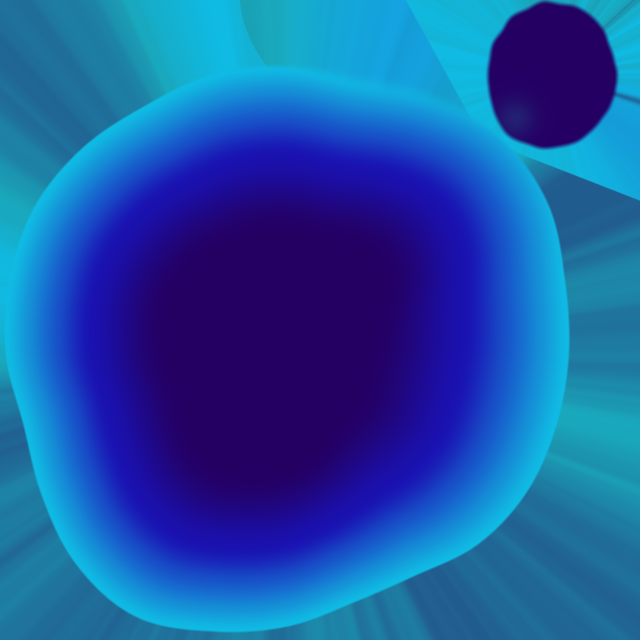
Give the GLSL for this background, as a Shadertoy shader.

```glsl
// A large glowing indigo blob and a small dark one over streaked teal rays.
#define BIG_CENTRE vec2(0.449, 0.447)
#define SMALL_CENTRE vec2(0.862, 0.883)
#define SMALL_RADIUS 0.107
#define STREAK_AMOUNT 0.34
#define CORE_COLOUR vec3(0.14, 0.0, 0.39)
#define INDIGO vec3(0.10, 0.07, 0.70)
#define AZURE vec3(0.09, 0.37, 0.80)
#define SKY vec3(0.08, 0.60, 0.85)
#define CYAN vec3(0.06, 0.73, 0.89)
#define TEAL vec3(0.10, 0.65, 0.73)
#define SLATE vec3(0.13, 0.36, 0.56)

const float TAU = 6.28318;

// Samples start at the right and run counter-clockwise in equal steps.
const float OUTLINE[24] = float[24](
    0.440, 0.449, 0.470, 0.474, 0.458, 0.440, 0.449, 0.452,
    0.447, 0.454, 0.457, 0.449, 0.440, 0.427, 0.443, 0.466,
    0.474, 0.449, 0.426, 0.402, 0.400, 0.421, 0.432, 0.435);
const float RAY_TONE[24] = float[24](
    0.4, 0.45, 0.0, 1.5, 1.6, 1.6, 1.6, 1.9,
    0.65, 0.4, 1.0, 1.9, 1.3, 0.1, 0.4, 0.3,
    0.2, 0.3, 0.4, 0.55, 0.1, 0.1, 0.45, 1.0);

float hash(float n) { return fract(sin(n * 12.9898) * 43758.5453); }

float turnOf(vec2 p) { return fract(atan(p.y, p.x) / TAU + 1.0); }

// Smooth closed curve through the 24 samples.
float ring(float turn, float samples[24]) {
    float x = turn * 24.0, f = fract(x);
    int i = int(floor(x));
    float a = samples[(i + 23) % 24], b = samples[i % 24];
    float c = samples[(i + 1) % 24], d = samples[(i + 2) % 24];
    return b + 0.5 * f * (c - a + f * (2.0 * a - 5.0 * b + 4.0 * c - d
         + f * (3.0 * (b - c) + d - a)));
}

// Value noise around a full turn, without a seam.
float ringNoise(float turn, float count, float seed) {
    float x = turn * count, i = floor(x), f = fract(x);
    float a = hash(mod(i, count) + seed), b = hash(mod(i + 1.0, count) + seed);
    return mix(a, b, f * f * (3.0 - 2.0 * f)) - 0.5;
}

float streaks(float turn, float seed) {
    return ringNoise(turn, 60.0, seed) + 0.6 * ringNoise(turn, 150.0, seed + 7.0)
         + 0.35 * ringNoise(turn, 340.0, seed + 19.0);
}

// Soft peak at one direction, measured in turns.
float bump(float turn, float centre, float width) {
    float d = (fract(turn - centre + 0.5) - 0.5) / width;
    return exp(-d * d);
}

float edge(float d, float softness) { return smoothstep(-softness, softness, d); }

vec3 rayColour(float tone) {
    vec3 c = mix(SLATE, TEAL, clamp(tone, 0.0, 1.0));
    return mix(c, CYAN, clamp(tone - 1.0, 0.0, 1.0));
}

vec3 bigRays(vec2 uv, float turn) {
    float streak = STREAK_AMOUNT * streaks(turn, 3.0);
    vec3 c = rayColour(ring(turn, RAY_TONE) + streak);
    c = mix(c, SKY * (1.0 + 0.2 * streak), 0.85 * bump(turn, 0.19, 0.045));
    // Teal wedge at the top: crisp on its left, faded on its right.
    float q = 1.0 - uv.y;
    float wedge = edge(uv.x - 0.375 - 0.06 * q - 3.3 * q * q, 0.0015)
                * (1.0 - smoothstep(0.42, 0.51, uv.x));
    return mix(c, TEAL * (1.0 + 0.15 * streak), wedge * step(0.5, uv.y));
}

vec3 smallRays(float turn) {
    float tone = 1.85 - 0.85 * bump(turn, 0.25, 0.09) - 0.5 * bump(turn, 0.12, 0.05);
    float rough = 1.0 + 2.0 * bump(turn, 0.04, 0.14);
    float streak = STREAK_AMOUNT * rough * streaks(turn, 41.0);
    vec3 c = rayColour(tone + streak);
    c = mix(c, SKY, 0.9 * bump(turn, 0.9, 0.07));
    return mix(c, SLATE, 0.8 * bump(turn, 0.953, 0.006));
}

// Ramp from the glowing rim to the dark core.
vec3 blobColour(float depth) {
    vec3 c = mix(CYAN, SKY, smoothstep(0.0, 0.08, depth));
    c = mix(c, AZURE, smoothstep(0.05, 0.18, depth));
    c = mix(c, INDIGO, smoothstep(0.14, 0.31, depth));
    return mix(c, CORE_COLOUR, smoothstep(0.27, 0.57, depth));
}

void mainImage(out vec4 fragColor, in vec2 fragCoord) {
    vec2 uv = fragCoord / iResolution.xy;
    float soft = 1.0 / min(iResolution.x, iResolution.y);
    vec2 big = uv - BIG_CENTRE, small = uv - SMALL_CENTRE;
    float bigTurn = turnOf(big), smallTurn = turnOf(small);

    // Two ray fields, split by a corner around the small blob.
    float corner = min(uv.x - 0.634 - 0.55 * (1.0 - uv.y),
                       uv.y - 0.7656 + 0.39 * (uv.x - 0.797));
    vec3 col = mix(bigRays(uv, bigTurn), smallRays(smallTurn), edge(corner, soft));

    // Large blob, with a wider glow on its right side.
    float radius = ring(bigTurn, OUTLINE);
    float depth = 1.0 - length(big) / radius;
    float width = 1.0 + 0.3 * bump(bigTurn, 0.96, 0.14);
    float shade = depth / width + 0.04 * bump(bigTurn, 0.125, 0.06)
                + 0.06 * depth * ringNoise(bigTurn, 14.0, 5.0);
    float topFade = 0.018 * bump(bigTurn, 0.19, 0.05);
    col = mix(col, blobColour(shade), edge(depth * radius, 1.5 * soft + topFade));

    // Small blob, with a rough rim and a pale smudge.
    float rim = SMALL_RADIUS - 0.006 * cos(2.0 * TAU * smallTurn)
              + 0.008 * bump(smallTurn, 0.64, 0.07)
              + 0.005 * ringNoise(smallTurn, 26.0, 11.0);
    float smudge = exp(-dot(uv - vec2(0.805, 0.815), uv - vec2(0.805, 0.815)) / 0.0009);
    vec3 dark = mix(CORE_COLOUR, SLATE, 0.35 * smudge);
    col = mix(col, dark, edge(rim - length(small), 0.005));

    fragColor = vec4(col, 1.0);
}
```
